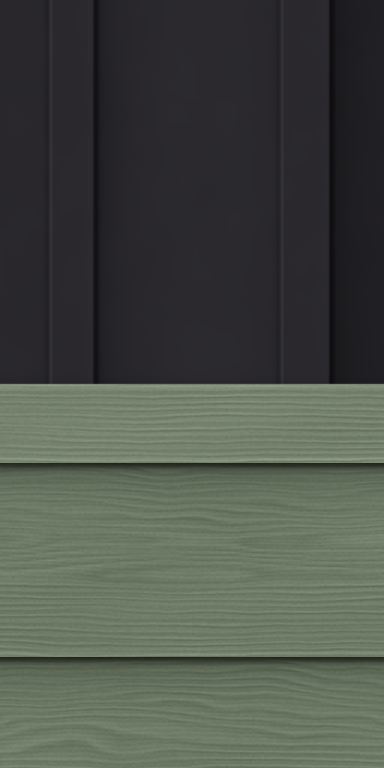
A WebGL 2 fragment shader for this texture:

```glsl
#version 300 es
precision highp float;
// Two kinds of wall cladding: dark board-and-batten panels above, green lap
// siding below. Battens and laps are edges with soft falling shadows; the
// wood grain is sharpened sine lines, bent by layered sine waves.
uniform vec2 u_resolution;
out vec4 fragColor;

float hash(vec2 p) {
    p = fract(p * vec2(0.1031, 0.1137));
    p += dot(p, p.yx + 33.33);
    return fract((p.x + p.y) * p.x * 43.7);
}

// Smooth waving field in about -1..1, built from rotated sines
float waves(vec2 p) {
    float sum = 0.0, amp = 0.5;
    for (int i = 0; i < 4; i++) {
        sum += amp * sin(p.x + 1.3 * sin(p.y + float(i))) * cos(0.8 * p.y - 0.4 * p.x);
        p = mat2(1.5, 0.7, -0.7, 1.5) * p + 2.7;
        amp *= 0.6;
    }
    return sum;
}

// Step with a softened edge
float edge(float at, float x, float px) {
    return smoothstep(at - px, at + px, x);
}

// Soft bell around zero
float bump(float d, float width) {
    d /= width;
    return exp(-d * d);
}

// One raised batten: lit left rim, face, dark right side and fallen shadow
vec3 addBatten(vec3 col, float x, float left, float right, float reach, float px) {
    float face = edge(left, x, px) * (1.0 - edge(right, x, px));
    float shadow = edge(right, x, px) * exp(-max(x - right, 0.0) / reach);
    col *= 1.0 - 0.30 * shadow;
    col = mix(col, vec3(0.164, 0.157, 0.176), face);
    col *= 1.0 - 0.20 * exp(-abs(x - left + 0.008) / 0.006);
    col += 0.045 * bump(x - left - 0.003, 0.004);
    col += 0.020 * face * exp(-abs(right - x) / 0.010);
    return col * (1.0 - 0.42 * bump(x - right - 0.007, 0.008));
}

vec3 panels(vec2 p, float px) {
    vec3 col = vec3(0.160, 0.154, 0.173);
    col += 0.008 * smoothstep(0.25, 0.50, p.x) * (1.0 - smoothstep(0.6, 0.75, p.x));
    col *= 1.0 - 0.16 * edge(0.857, p.x, px);
    col = addBatten(col, p.x, 0.130, 0.243, 0.045, px);
    col = addBatten(col, p.x, 0.732, 0.857, 0.070, px);
    col += 0.004 * waves(p * vec2(16.0, 11.0));
    return col * (1.0 - 0.12 * exp(-(p.y - 1.0) / 0.012));
}

// Grain height: fine level lines, opening into long arches where knotty
float grain(vec2 p, float knotty, float seed) {
    float bend = waves(vec2(p.x * 3.2 + seed, p.y * 11.0));
    float ripple = waves(vec2(p.x * 13.0 - seed, p.y * 24.0));
    float phase = p.y * mix(61.0, 43.0, knotty) + bend * mix(0.6, 2.4, knotty) + 0.22 * ripple;
    float line = sin(6.2832 * phase + 0.6 * sin(6.2832 * phase));
    float fine = sin(6.2832 * (p.y * 97.0 + 1.5 * bend + 0.5 * ripple));
    float strength = 0.65 + 0.5 * waves(vec2(p.x * 6.0 + seed * 2.0, p.y * 19.0));
    return line * strength * mix(1.0, 0.75, knotty) + 0.25 * fine;
}

vec3 siding(vec2 p) {
    // Board under this point: its top and bottom edges
    float lap1 = 0.794, lap2 = 0.289;
    float top = p.y > lap1 ? 1.0 : (p.y > lap2 ? lap1 : lap2);
    float bottom = p.y > lap1 ? lap1 : (p.y > lap2 ? lap2 : -0.216);
    float depth = top - p.y;
    float covered = 1.0 - step(lap1, p.y);

    float knotty = covered * (1.0 - smoothstep(0.18, 0.32, depth));
    float g = grain(p, knotty, top * 9.0);
    vec3 col = mix(vec3(0.432, 0.488, 0.404), vec3(0.462, 0.512, 0.434), 1.0 - covered);
    col += 0.046 * g * smoothstep(0.0, 0.05, depth + 0.03);
    col += 0.018 * waves(p * vec2(4.0, 13.0) + top * 5.0);
    col += 0.02 * (hash(floor(p * vec2(128.0, 256.0))) - 0.5);

    // Shade below each lap: a tight dark gap and a long soft fade
    float gap = bump(depth, 0.015);
    float fade = exp(-depth / 0.055);
    col *= 1.0 - covered * (0.30 * fade + 0.40 * gap);
    // Lit lower lip of each board, and the bright top of the first one
    col += 0.045 * bump(p.y - bottom - 0.009, 0.007);
    col += 0.085 * (1.0 - covered) * bump(depth - 0.004, 0.006);
    return col;
}

void main() {
    // x runs 0..1, y runs 0..2 up from the lower left
    vec2 p = gl_FragCoord.xy / u_resolution * vec2(1.0, 2.0);
    float px = 1.0 / u_resolution.x;
    vec3 green = siding(min(p, vec2(1.0)));
    vec3 dark = panels(max(p, vec2(0.0, 1.0)), px);
    vec3 col = mix(green, dark, edge(1.0, p.y, px));
    fragColor = vec4(clamp(col, 0.0, 1.0), 1.0);
}
```
